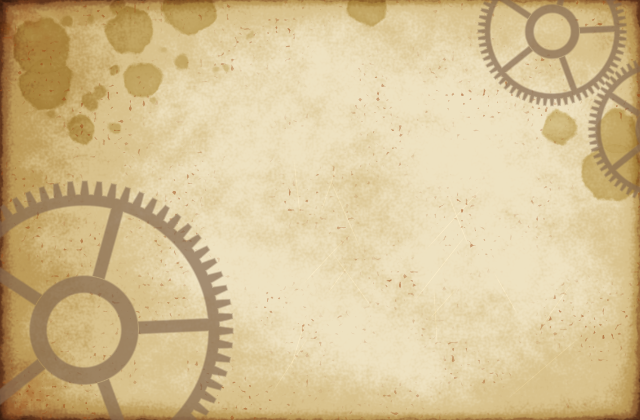
A WebGL 2 fragment shader for this background:

```glsl
#version 300 es
precision highp float;
// Aged parchment with burnt borders, olive stains, rust specks and three gears.
// Layers of gradient noise build one "tone" value that a colour ramp turns into
// paper; the gears are distance functions laid over it as a translucent wash.
uniform vec2 u_resolution;
out vec4 outColor;

const float TAU = 6.2831853;
// Paper ramp, light to dark
const vec3 CREAM = vec3(0.935, 0.885, 0.755);
const vec3 SAND  = vec3(0.85, 0.76, 0.55);
const vec3 OCHRE = vec3(0.74, 0.61, 0.35);
const vec3 UMBER = vec3(0.59, 0.41, 0.22);
const vec3 BURNT = vec3(0.38, 0.21, 0.11);
const vec3 CHAR  = vec3(0.20, 0.10, 0.05);
const vec3 OLIVE = vec3(0.70, 0.57, 0.27);
const vec3 RUST  = vec3(0.62, 0.30, 0.10);
const vec3 GEAR_WASH = vec3(0.52, 0.41, 0.31);
const float GEAR_OPACITY = 0.70;
const float GEAR_SOFTNESS = 0.003;
// Gears and large stains: centre x, centre y, radius (canvas height = 1)
const vec3 GEARS[3] = vec3[3](vec3(0.200, 0.214, 0.355),
  vec3(1.315, 0.925, 0.177), vec3(1.577, 0.692, 0.176));
const vec3 STAINS[10] = vec3[10](vec3(0.10, 0.89, 0.068), vec3(0.31, 0.925, 0.055),
  vec3(0.34, 0.81, 0.042), vec3(0.11, 0.80, 0.060), vec3(0.19, 0.69, 0.034),
  vec3(0.45, 0.98, 0.060), vec3(0.87, 0.985, 0.045), vec3(1.335, 0.697, 0.036),
  vec3(1.46, 0.59, 0.070), vec3(1.47, 0.68, 0.050));
// Gear shape, as fractions of its radius
const float TEETH = 64.0, SPOKES = 5.0, TURN = 0.044;
const float ROOT = 0.91, RIM = 0.835, HUB_OUTER = 0.365, HUB_INNER = 0.25, SPOKE = 0.042;
const float SCRATCHES = 16.0;

vec2 hash2(vec2 p) {
  vec3 q = fract(p.xyx * vec3(0.1031, 0.1030, 0.0973));
  q += dot(q, q.yzx + 33.33);
  return fract((q.xx + q.yz) * q.zy);
}

float cornerDot(vec2 cell, vec2 offset) {
  float a = TAU * hash2(cell).x;
  return dot(vec2(cos(a), sin(a)), offset);
}

float gradientNoise(vec2 p) {
  vec2 i = floor(p), f = fract(p), e = vec2(1, 0);
  vec2 u = f * f * f * (f * (f * 6.0 - 15.0) + 10.0);
  return mix(mix(cornerDot(i, f), cornerDot(i + e, f - e), u.x),
             mix(cornerDot(i + e.yx, f - e.yx), cornerDot(i + 1.0, f - 1.0), u.x), u.y);
}

float fbm(vec2 p) {
  float sum = 0.0, amp = 0.6;
  for (int i = 0; i < 5; i++) {
    sum += amp * gradientNoise(p);
    p = mat2(1.6, 1.2, -1.2, 1.6) * p + 7.3;
    amp *= 0.55;
  }
  return sum;
}

// Signed distance to a spoked gear
float gearDistance(vec2 p, float radius) {
  float r = length(p) / radius, a = atan(p.y, p.x) - TURN;
  float toothSide = abs(fract(a * TEETH / TAU) - 0.5);
  float toothHalf = mix(0.33, 0.17, (r - ROOT) / (1.0 - ROOT));
  float tooth = max((toothSide - toothHalf) * TAU / TEETH * r, r - 1.0);
  float rim = max(min(r - ROOT, tooth), RIM - r);
  float hub = max(r - HUB_OUTER, HUB_INNER - r);
  float fold = (fract(a * SPOKES / TAU + 0.5) - 0.5) * TAU / SPOKES;
  float spoke = max(abs(r * sin(fold)) - SPOKE, max(r - ROOT, HUB_OUTER - r));
  return min(rim, min(hub, spoke)) * radius;
}

// Large stains joined by splashes that thin out away from the top left
float stainCover(vec2 p, float aspect) {
  vec2 q = p + 0.022 * vec2(fbm(p * 14.0), fbm(p * 14.0 + 40.0));
  float cover = 0.0;
  for (int i = 0; i < 10; i++) {
    float d = length(q - STAINS[i].xy) - STAINS[i].z;
    cover = max(cover, smoothstep(0.005, -0.004, d) * (0.75 + 0.25 * exp(-abs(d) * 90.0)));
  }
  float density = smoothstep(0.62, 0.15, length((p - vec2(0.08, 0.96)) * vec2(0.9, 1.2)));
  vec2 cell = floor(q * 17.0);
  for (int k = 0; k < 9; k++) {
    vec2 c = cell + vec2(k % 3, k / 3) - 1.0, h = hash2(c + 11.0);
    float size = 0.75 * h.x * h.y * density;
    float d = length(q * 17.0 - c - hash2(c + 53.0)) - size;
    cover = max(cover, 0.75 * smoothstep(0.07, -0.07, d) * smoothstep(0.05, 0.2, size));
  }
  return cover;
}

// Faint straight creases in the lower middle
float scratches(vec2 p) {
  float sum = 0.0;
  for (float i = 0.0; i < SCRATCHES; i++) {
    vec2 h = hash2(vec2(i, 3.0)), k = hash2(vec2(i, 9.0));
    vec2 v = p - vec2(0.6 + 0.75 * h.x, 0.08 + 0.5 * h.y);
    float a = mix(0.7, 2.4, k.x), reach = mix(0.04, 0.13, k.y);
    float along = dot(v, vec2(cos(a), sin(a))), across = dot(v, vec2(-sin(a), cos(a)));
    sum += smoothstep(0.0022, 0.0, abs(across)) * smoothstep(reach, reach * 0.5, abs(along));
  }
  return sum;
}

vec3 paperRamp(float t) {
  vec3 c = mix(CREAM, SAND, smoothstep(0.0, 0.30, t));
  c = mix(c, OCHRE, smoothstep(0.30, 0.55, t));
  c = mix(c, UMBER, smoothstep(0.55, 0.78, t));
  c = mix(c, BURNT, smoothstep(0.78, 1.0, t));
  return mix(c, CHAR, smoothstep(1.0, 1.3, t));
}

void main() {
  vec2 p = gl_FragCoord.xy / u_resolution.y;
  float aspect = u_resolution.x / u_resolution.y;
  float cloud = fbm(p * vec2(3.0, 5.0) + 2.0), mottle = fbm(p * 22.0);
  float grain = gradientNoise(p * 150.0) + 0.6 * gradientNoise(p * 85.0 + 9.0);

  // Broad light centre, darker left side, burnt border and corners
  float spread = length((p - vec2(0.92, 0.53)) / vec2(0.95, 0.80));
  float tone = 0.06 + 0.32 * smoothstep(0.35, 1.1, spread) + 0.10 * smoothstep(0.6, 0.0, p.x);
  vec2 side = min(p, vec2(aspect, 1.0) - p);
  float edge = max(min(side.x, side.y * 1.3) + 0.018 * mottle + 0.02 * cloud, 0.0);
  tone += 0.42 * exp(-edge / 0.016) + 0.13 * exp(-edge / 0.07);
  tone += 0.30 * exp(-(side.x + side.y) / 0.07);
  tone += 0.24 * cloud + 0.13 * mottle + 0.07 * grain;

  float stain = stainCover(p, aspect);
  vec3 color = paperRamp(tone + 0.06 * stain);
  color = mix(color, color * OLIVE / SAND, 0.75 * stain);

  // Rust glows in the left corners, specks where the sheet is worn
  float glow = exp(-dot(p - vec2(0.06, 0.05), p - vec2(0.06, 0.05)) / 0.004)
             + 0.6 * exp(-dot(p - vec2(0.03, 0.97), p - vec2(0.03, 0.97)) / 0.012);
  color = mix(color, RUST, 0.45 * glow * smoothstep(-0.3, 0.3, mottle));
  float wear = smoothstep(-0.1, 0.5, fbm(p * 6.0 + 31.0) + 0.35 * tone);
  float specks = smoothstep(0.30, 0.55, gradientNoise(p * 95.0 + 5.0) + 0.25 * mottle);
  color = mix(color, RUST, 0.6 * specks * wear);
  color += 0.035 * scratches(p) * vec3(1.0, 0.95, 0.8);

  // Gears
  float gear = 1e3;
  for (int i = 0; i < 3; i++) gear = min(gear, gearDistance(p - GEARS[i].xy, GEARS[i].z));
  float soft = max(GEAR_SOFTNESS, 0.7 / u_resolution.y);
  color = mix(color, GEAR_WASH, GEAR_OPACITY * smoothstep(soft, -soft, gear));
  outColor = vec4(clamp(color, 0.0, 1.0), 1.0);
}
```
